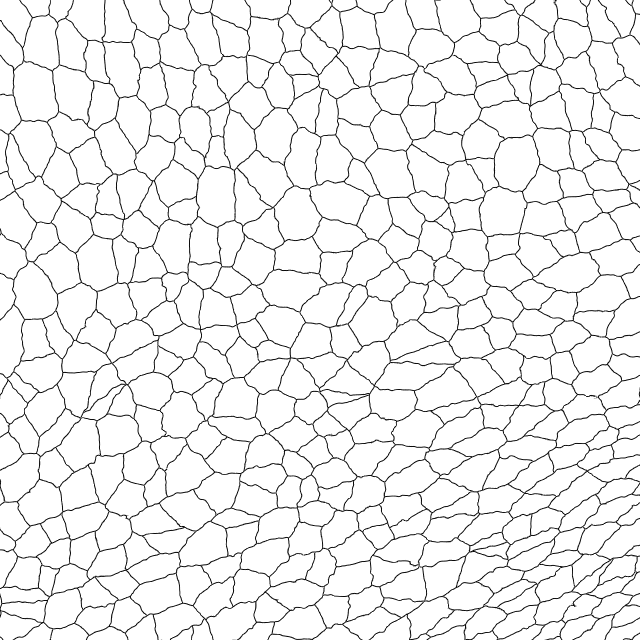
Write a Shadertoy shader that draws this pattern.

```glsl
// Cellular tissue: thin, ragged dark walls around irregular white cells.

vec3 hash3(vec2 p) {
    vec3 q = fract(p.xyx * vec3(0.1031, 0.1030, 0.0973));
    q += dot(q, q.yxz + 33.33);
    return fract((q.xxy + q.yzz) * q.zyx);
}

// Smooth two-channel value noise in -0.5..0.5
vec2 noise2(vec2 p) {
    vec2 i = floor(p), f = fract(p);
    f = f * f * (3.0 - 2.0 * f);
    vec2 low = mix(hash3(i).xy, hash3(i + vec2(1, 0)).xy, f.x);
    vec2 high = mix(hash3(i + vec2(0, 1)).xy, hash3(i + vec2(1, 1)).xy, f.x);
    return mix(low, high, f.y) - 0.5;
}

// Canvas to cell space: tall cells at the top, slanted flat ones at lower right
vec2 tissueMap(vec2 p) {
    p += 0.006 * noise2(p * 80.0) + 0.0025 * noise2(p * 170.0 + 40.0);
    float x = p.x, y = p.y, depth = 1.0 - y;
    vec2 q = vec2(20.0 * x + 5.0 * y - 5.0 * x * x * depth,
                  22.0 * y - 4.0 * y * y - 5.0 * x - 8.0 * x * x * depth * depth);
    return q + 0.9 * noise2(p * 5.0 + 7.0) + 50.0;
}

// Jittered seed position on staggered rows (xy) and cell weight (z)
vec3 seed(vec2 cell) {
    vec3 h = hash3(cell);
    vec2 stagger = vec2(0.5 * mod(cell.y, 2.0), 0.0);
    return vec3(cell + stagger + 0.1 + 0.8 * h.xy, 0.25 * h.z);
}

float power(vec2 q, vec3 s) {
    vec2 d = q - s.xy;
    return dot(d, d) - s.z;
}

// Distance in pixels to the nearest wall of a weighted Voronoi diagram
float wallDistance(vec2 q, vec2 qdx, vec2 qdy) {
    vec2 base = floor(q);
    vec3 own = vec3(0.0);
    float nearest = 1e5;
    for (int j = -2; j <= 2; j++)
    for (int i = -2; i <= 2; i++) {
        vec3 s = seed(base + vec2(i, j));
        float d = power(q, s);
        if (d < nearest) { nearest = d; own = s; }
    }
    float wall = 1e5;
    for (int j = -3; j <= 3; j++)
    for (int i = -3; i <= 3; i++) {
        vec3 s = seed(base + vec2(i, j));
        vec2 across = s.xy - own.xy;
        if (dot(across, across) < 1e-5) continue;
        // Derivatives of the map turn cell units into screen pixels
        float slope = 2.0 * length(vec2(dot(qdx, across), dot(qdy, across)));
        wall = min(wall, (power(q, s) - nearest) / max(slope, 1e-5));
    }
    return wall;
}

void mainImage(out vec4 fragColor, in vec2 fragCoord) {
    vec2 q = tissueMap(fragCoord / iResolution.y);
    float d = wallDistance(q, dFdx(q), dFdy(q));

    // Box-filtered coverage of a line with a fixed share of the canvas
    float halfWidth = 0.00075 * iResolution.y;
    float ink = clamp(min(d + 0.5, halfWidth) - max(d - 0.5, -halfWidth), 0.0, 1.0);
    fragColor = vec4(vec3(1.0 - ink), 1.0);
}
```
